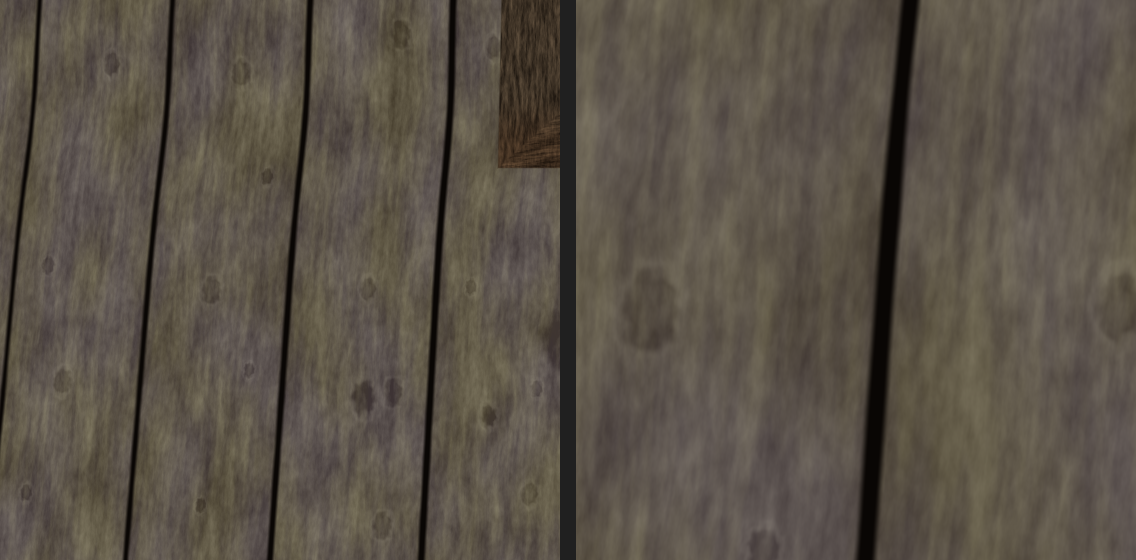
Left: the whole. Right: its middle third, enlarged.
Give the GLSL for this texture, as a Shadertoy shader.

```glsl
// Weathered, leaning floor planks with dark gaps, knots and a brown framed corner.
// A quadratic perspective map turns canvas position into a plank coordinate;
// stretched gradient noise then makes the blotches, grain and scratches.

const vec3 WOOD_DARK  = vec3(0.25, 0.215, 0.185);
const vec3 WOOD_LIGHT = vec3(0.48, 0.45, 0.395);
const vec3 OLIVE_TINT = vec3(0.012, 0.014, -0.018);
const vec3 GAP_COLOR  = vec3(0.035, 0.022, 0.014);
const vec3 FRAME_DARK  = vec3(0.13, 0.10, 0.07);
const vec3 FRAME_LIGHT = vec3(0.39, 0.325, 0.25);

vec2 hash2(vec2 p) {
    vec3 q = fract(vec3(p.xyx) * vec3(0.1031, 0.1030, 0.0973));
    q += dot(q, q.yzx + 33.33);
    return fract((q.xx + q.yz) * q.zy);
}

float gradDot(vec2 cell, vec2 corner, vec2 f) {
    float a = 6.2832 * hash2(cell + corner).x;
    return dot(vec2(cos(a), sin(a)), f - corner);
}

float gradientNoise(vec2 p) {
    vec2 i = floor(p), f = p - i;
    vec2 u = f * f * f * (f * (f * 6.0 - 15.0) + 10.0);
    vec2 e = vec2(0.0, 1.0);
    return mix(mix(gradDot(i, e.xx, f), gradDot(i, e.yx, f), u.x),
               mix(gradDot(i, e.xy, f), gradDot(i, e.yy, f), u.x), u.y);
}

float fbm(vec2 p) {
    float sum = 0.0, amp = 0.6;
    for (int k = 0; k < 4; k++) {
        sum += amp * gradientNoise(p);
        p = mat2(1.9, 0.25, -0.25, 1.9) * p + 17.3;
        amp *= 0.55;
    }
    return sum;
}

// Plank coordinate in x (integers are gaps), canvas width of one plank in y.
vec2 plankCoord(vec2 uv) {
    float bend = 0.007 * exp(-pow((uv.y - 0.8) / 0.15, 2.0));
    float a = mix(-0.022, 0.070, uv.y) + bend;
    float b = mix(0.240, 0.2325, uv.y);
    float c = mix(0.006, 0.0045, uv.y);
    float root = sqrt(b * b + 4.0 * c * (uv.x - a));
    return vec2((root - b) / (2.0 * c), root);
}

// Tone change of a knot: dark core, dark rim and a pale halo.
float knot(vec2 rel, float radius, float core) {
    float wobble = 0.45 * gradientNoise(rel / radius * 1.3 + radius * 900.0);
    float r = length(rel * vec2(1.0, 0.68)) / radius + wobble;
    float rim = exp(-pow((r - 0.95) * 4.0, 2.0));
    float halo = exp(-pow((r - 1.45) * 3.5, 2.0));
    return -core * (1.0 - smoothstep(0.55, 1.15, r)) - 0.20 * rim + 0.12 * halo;
}

// One random knot per cell along each plank, some cells left empty.
float scatteredKnots(float p, float width, float y, float rows) {
    vec2 cell = vec2(floor(p), floor(y * rows));
    vec2 spot = hash2(cell + 41.0), kind = hash2(cell + 97.0);
    vec2 rel = vec2((fract(p) - mix(0.2, 0.8, spot.x)) * width,
                    (fract(y * rows) - mix(0.3, 0.7, spot.y)) / rows);
    return step(0.4, kind.x) * knot(rel, mix(0.007, 0.014, kind.y), 0.25 * kind.x);
}

vec3 plankColor(vec2 uv, float p, float width) {
    float id = floor(p);
    vec2 q = vec2(p * 0.25, uv.y) + hash2(vec2(id, 5.0)) * 7.0;
    q.x += 0.006 * gradientNoise(q * vec2(9.0, 7.0));
    float blotch = fbm(q * vec2(13.0, 7.0));
    float streak = fbm(q * vec2(62.0, 8.0));
    float fleck = fbm(q * vec2(130.0, 55.0));
    float tone = 0.53 + 0.62 * blotch + 0.55 * streak + 0.32 * fleck;
    tone += 0.06 * (hash2(vec2(id, 11.0)).x - 0.5);

    // Grimy plank edges
    float edge = min(fract(p), 1.0 - fract(p)) * width;
    tone -= (0.16 + 0.4 * streak) * exp(-edge / 0.022);

    // Scattered knots, two dark ones and a broad stain
    tone += scatteredKnots(p, width, uv.y, 5.0);
    tone += knot(uv - vec2(0.650, 0.290), 0.018, 0.42);
    tone += knot(uv - vec2(0.872, 0.258), 0.012, 0.45);
    float stain = length((uv - vec2(0.995, 0.385)) * vec2(1.0, 0.75)) + 0.04 * blotch;
    tone -= 0.5 * (1.0 - smoothstep(0.015, 0.05, stain));

    float tint = gradientNoise(q * vec2(11.0, 5.0) + 31.0) + 0.6 * streak;
    return mix(WOOD_DARK, WOOD_LIGHT, clamp(tone, 0.0, 1.0)) + OLIVE_TINT * clamp(tint * 2.5, -1.0, 1.0);
}

// Mitred frame: upright grain above the diagonal, level grain below it.
vec3 frameColor(vec2 local, float px) {
    float miter = local.y - 0.9 * local.x;
    float upright = smoothstep(-0.004, 0.004, miter);
    float along = fbm(local * vec2(140.0, 20.0));
    float across = fbm(vec2(local.x * 18.0, (local.y - 0.15 * local.x) * 150.0));
    float tone = 0.43 + 0.95 * mix(across, along, upright);
    tone += 0.4 * fbm(local * vec2(230.0, 60.0));
    tone -= 0.14 * (1.0 - smoothstep(0.0, 0.006 + px, min(local.x, local.y)));
    vec3 warm = mix(vec3(1.04, 0.94, 0.86), vec3(1.0), smoothstep(0.03, 0.14, local.y));
    return mix(FRAME_DARK, FRAME_LIGHT, clamp(tone, 0.0, 1.0)) * warm;
}

void mainImage(out vec4 fragColor, in vec2 fragCoord) {
    vec2 uv = fragCoord / iResolution.xy;
    float px = 1.0 / min(iResolution.x, iResolution.y);
    vec2 plank = plankCoord(uv);
    vec3 color = plankColor(uv, plank.x, plank.y);

    // Gaps widen slightly toward the right
    float seam = floor(plank.x + 0.5);
    float gapDist = abs(plank.x - seam) * plank.y;
    float halfWidth = 0.0034 + 0.0007 * seam + 0.001 * gradientNoise(vec2(seam * 7.3, uv.y * 12.0));
    color = mix(GAP_COLOR, color, smoothstep(halfWidth - 0.0015 - px, halfWidth + 0.0025 + px, gapDist));

    // Framed corner at the upper right
    vec2 local = uv - vec2(0.889 + 0.022 * (uv.y - 0.70), 0.70);
    float inside = smoothstep(-px, px, min(local.x, local.y));
    color = mix(color, frameColor(local, px), inside);
    fragColor = vec4(color, 1.0);
}
```
